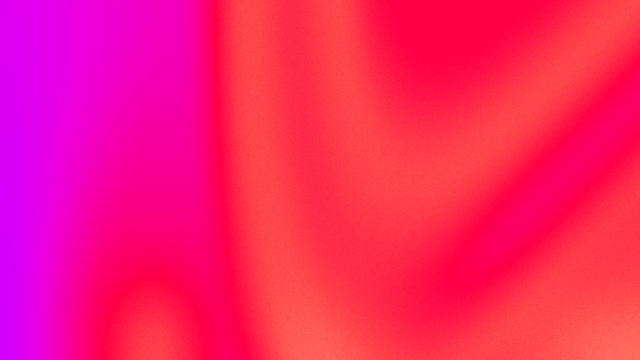
Write a Shadertoy shader that draws this background.

```glsl
// Grainy gradient: a violet left edge flowing into nested red and coral bowls.
#define ASPECT 1.7778      // layout width in units of its height
#define BOWL_BLEND 1.5     // roundness of the bowl corner
#define LEFT_DIP 0.4       // cooling between the ridges, left arm
#define RIGHT_DIP 1.4      // cooling between the ridges, right arm
#define HOT_SPOT 1.4       // warmth of the lower left spot
#define GRAIN 0.16         // strength of the speckle
#define GRAIN_ROWS 288.0   // speckles per canvas height

const vec3 VIOLET  = vec3(0.82, 0.00, 1.00);
const vec3 MAGENTA = vec3(0.93, 0.00, 0.87);
const vec3 PINK    = vec3(0.975, 0.00, 0.57);
const vec3 RED     = vec3(1.00, 0.00, 0.27);
const vec3 CORAL   = vec3(1.00, 0.27, 0.29);
const vec3 PEACH   = vec3(1.00, 0.42, 0.37);

float hash(vec2 cell) {
    vec3 q = fract(vec3(cell.xyx) * 0.1031);
    q += dot(q, q.yzx + 33.33);
    return fract((q.x + q.y) * q.z);
}

float glow(vec2 p, vec2 center, vec2 size) {
    vec2 d = (p - center) / size;
    return exp(-dot(d, d));
}

float smoothMax(float a, float b, float k) {
    return max(a, b) + k * log(1.0 + exp(-abs(a - b) / k));
}

// Heat runs from -3 (violet) through 0 (red) to 1.5 (peach).
vec3 heatColor(float heat) {
    vec3 c = mix(VIOLET, MAGENTA, clamp((heat + 3.0) / 0.8, 0.0, 1.0));
    c = mix(c, PINK, clamp((heat + 2.2) / 1.2, 0.0, 1.0));
    c = mix(c, RED, clamp(heat + 1.0, 0.0, 1.0));
    c = mix(c, CORAL, clamp(heat, 0.0, 1.0));
    return mix(c, PEACH, clamp((heat - 1.0) / 0.5, 0.0, 1.0));
}

// Level of the left wall: grows leftward, bends inward with depth.
float wallLevel(vec2 p) {
    return (1.023 - p.x) * 9.19 + 1.28 * p.y * p.y;
}

// Nested bowls: red core, coral ridge at level 1, valley at 2, ridge at 3.
float bowlHeat(vec2 p, float wall) {
    float slope = (dot(p, vec2(0.72, 0.69)) - 1.076) * 5.08;
    float level = smoothMax(wall, slope, BOWL_BLEND);
    float rightSide = smoothstep(0.93, 1.48, p.x);
    float valley = 0.5 + 0.5 * cos(3.14159 * clamp(level, 1.0, 3.0));
    float heat = smoothstep(0.0, 1.0, level);
    heat -= mix(LEFT_DIP, RIGHT_DIP, rightSide) * valley;
    heat -= 0.3 * rightSide * smoothstep(2.2, 3.4, level);
    heat += 0.35 * glow(p, vec2(0.90, 1.02), vec2(0.22));
    return heat + 0.8 * glow(p, vec2(1.80, 1.0), vec2(0.35, 0.2));
}

// Cool side: a pink plateau that drops to violet, with a warm spot below.
float coolHeat(vec2 p) {
    float depth = smoothstep(0.0, 0.926, p.y);
    float edge = 1.0 - smoothstep(0.0, mix(0.51, 0.30, depth), p.x);
    float heat = mix(-1.65, -0.45, depth) - mix(1.0, 2.5, depth) * edge;
    return heat + HOT_SPOT * glow(p, vec2(0.428, 1.0), vec2(0.134, 0.23));
}

void mainImage(out vec4 fragColor, in vec2 fragCoord) {
    // p.y is the depth below the top edge
    vec2 uv = fragCoord / iResolution.xy;
    vec2 p = vec2(uv.x * ASPECT, 1.0 - uv.y);

    float wall = wallLevel(p);
    float heat = mix(bowlHeat(p, wall), coolHeat(p), smoothstep(3.1, 5.0, wall));

    // Speckle, mostly in the warm parts
    float speckle = hash(floor(p * GRAIN_ROWS)) - 0.5;
    heat += GRAIN * speckle * smoothstep(-0.6, 0.4, heat);

    fragColor = vec4(heatColor(heat), 1.0);
}
```
